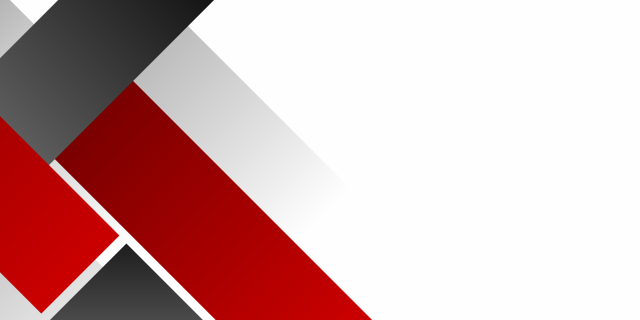
A Shadertoy shader for this background:

```glsl
// Crossing diagonal bands in red, charcoal and silver over a white ground.
// Each band is a rectangle in axes turned by 45 degrees, filled with a
// linear gradient and layered from back to front.

// Soft-edged coverage of the rectangle between two diagonal corners.
float band(vec2 diagonal, vec2 low, vec2 high) {
    float pixel = 1.0 / iResolution.y;
    vec2 inside = min(diagonal - low, high - diagonal);
    vec2 cover = smoothstep(-pixel, pixel, inside);
    return cover.x * cover.y;
}

// Linear ramp from one value to another as t runs from start to end.
float ramp(float t, float start, float end, float from, float to) {
    return mix(from, to, clamp((t - start) / (end - start), 0.0, 1.0));
}

void layer(inout vec3 color, vec3 paint, float cover) {
    color = mix(color, paint, cover);
}

void mainImage(out vec4 fragColor, in vec2 fragCoord) {
    // Distance from the upper left corner, in canvas heights.
    vec2 p = vec2(fragCoord.x, iResolution.y - fragCoord.y) / iResolution.y;

    // x runs down to the right, y runs up to the right.
    vec2 d = vec2(p.x + p.y, p.x - p.y);
    vec3 color = vec3(0.996);

    // Silver bands fading into the ground
    vec3 silver = vec3(ramp(d.x, 0.66, 1.68, 0.74, 0.996));
    layer(color, silver, band(d, vec2(0.6, 0.1), vec2(1.72, 0.506)));
    vec3 cornerSilver = vec3(ramp(d.x, 0.0, 0.19, 0.71, 0.79));
    layer(color, cornerSilver, band(d, vec2(-1.0, -1.0), vec2(0.25, 0.031)));
    vec3 gapSilver = vec3(ramp(d.x, 0.67, 1.13, 0.86, 0.985));
    layer(color, gapSilver, band(d, vec2(0.6, -0.42), vec2(1.16, -0.3)));
    vec3 lowSilver = vec3(ramp(d.x, 0.85, 1.16, 0.81, 0.89));
    layer(color, lowSilver, band(d, vec2(0.6, -2.0), vec2(1.18, -0.513)));

    // Long red band
    vec3 deepRed = vec3(ramp(d.x, 0.67, 2.1, 0.48, 0.79), 0.0, 0.0);
    layer(color, deepRed, band(d, vec2(0.6, -0.326), vec2(9.0, 0.163)));

    // Charcoal band across the upper left corner
    vec3 charcoal = vec3(ramp(d.y, -0.36, 0.64, 0.36, 0.085));
    layer(color, charcoal, band(d, vec2(0.182, -0.45), vec2(0.669, 2.0)));

    // Bright red block at the left edge
    vec3 brightRed = vec3(ramp(d.x, 0.36, 1.08, 0.66, 0.79), 0.0, 0.0);
    layer(color, brightRed, band(d, vec2(-1.0, -0.851), vec2(1.109, -0.363)));

    // Dark block rising from the lower edge
    vec3 darkBlock = vec3(ramp(p.y, 0.77, 1.0, 0.12, 0.29));
    layer(color, darkBlock, band(d, vec2(1.156, -2.0), vec2(9.0, -0.366)));

    fragColor = vec4(color, 1.0);
}
```
